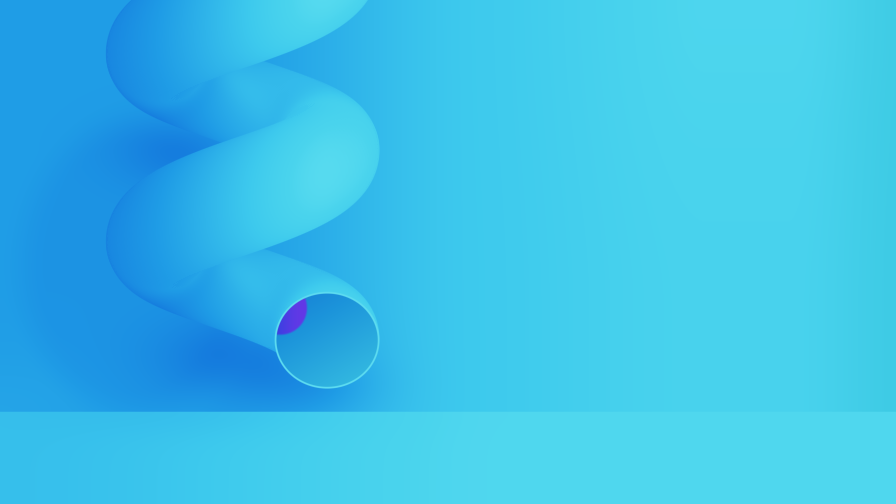
Reproduce this background procedurally as a Shadertoy shader.

```glsl
const float PI = 3.14159265;
const float FLOOR_Y = 0.183;
const float COIL_WIDTH = 0.169;
const float COIL_RISE = 0.0593;
const int STEPS = 80;

struct Hit { float edge; float depth; float angle; vec3 normal; };

// Shared colour ramp, from deep shade to highlight
vec3 ramp(float tone) {
    vec3 c = mix(vec3(0.07, 0.45, 0.86), vec3(0.12, 0.61, 0.90), clamp(tone / 0.35, 0.0, 1.0));
    c = mix(c, vec3(0.24, 0.79, 0.93), clamp((tone - 0.35) / 0.40, 0.0, 1.0));
    c = mix(c, vec3(0.29, 0.83, 0.93), clamp((tone - 0.75) / 0.13, 0.0, 1.0));
    return mix(c, vec3(0.42, 0.90, 0.95), clamp((tone - 0.88) / 0.12, 0.0, 1.0));
}

float glow(vec2 p, vec2 center, vec2 size) {
    vec2 d = (p - center) / size;
    return exp(-dot(d, d));
}

float ellipseDistance(vec2 p, vec2 radii) {
    float k = length(p / radii);
    return k * (k - 1.0) / max(length(p / (radii * radii)), 0.001);
}

float cover(float dist, float pixel) {
    return 1.0 - smoothstep(-0.5 * pixel, 0.5 * pixel, dist);
}

// Helix axis and its perspective radius
vec2 coilAxis(float a) {
    return vec2(0.4815 - COIL_WIDTH * cos(a), 0.5185 + COIL_RISE * a);
}

float coilRadius(float a) {
    return 0.102 + 0.0116 * sin(a);
}

// Nearest surface of one half turn, swept by spheres
Hit halfTurn(vec2 p, float start, float pixel) {
    Hit hit = Hit(10.0, -10.0, start, vec3(0.0, 0.0, 1.0));
    for (int i = 0; i <= STEPS; i++) {
        float a = start + PI * float(i) / float(STEPS);
        vec2 offset = p - coilAxis(a);
        float r = coilRadius(a);
        float edge = length(offset) - r;
        float depth = COIL_WIDTH * sin(a) + sqrt(max(r * r - dot(offset, offset), 0.0));
        hit.edge = min(hit.edge, edge);
        if (edge < pixel && depth > hit.depth) {
            hit.depth = depth;
            hit.angle = a;
        }
    }
    // One projection step removes sampling bands
    float a = hit.angle;
    vec3 tangent = vec3(COIL_WIDTH * sin(a), COIL_RISE, COIL_WIDTH * cos(a));
    vec3 offset = vec3(p - coilAxis(a), hit.depth - COIL_WIDTH * sin(a));
    hit.angle += clamp(dot(offset, tangent) / dot(tangent, tangent), -0.03, 0.03);
    vec2 n = (p - coilAxis(hit.angle)) / coilRadius(hit.angle);
    hit.normal = vec3(n, sqrt(max(1.0 - dot(n, n), 0.0)));
    return hit;
}

float coilTone(vec2 p, Hit hit) {
    float behind = smoothstep(0.15, -0.75, sin(hit.angle));
    float tone = mix(0.26, 0.85, smoothstep(0.21, 0.66, p.x));
    tone += 0.15 * (hit.normal.z - 0.5) + 0.05 * hit.normal.x;
    tone -= 0.19 * behind;
    float sheen = glow(vec2(p.x, hit.normal.y), vec2(0.47, 0.30), vec2(0.07, 0.45));
    return tone + 0.09 * behind * sheen;
}

// Wall with soft coil shadows
vec3 wall(vec2 p, float aspect) {
    float tone = mix(0.36, 0.74, smoothstep(0.42, 0.95, p.x));
    tone += 0.12 * smoothstep(0.85, 1.40, p.x) + 0.03 * smoothstep(0.4, 1.0, p.y) * smoothstep(0.8, 1.4, p.x);
    tone += 0.06 * glow(p, vec2(0.0, FLOOR_Y), vec2(0.25, 0.12));
    float shadowEdge = ellipseDistance(p - vec2(0.27, 0.47), vec2(0.24, 0.30));
    tone -= 0.08 * (1.0 - smoothstep(-0.06, 0.03, shadowEdge));
    tone -= 0.20 * glow(p, vec2(0.36, 0.70), vec2(0.13, 0.07));
    tone -= 0.27 * glow(p, vec2(0.50, 0.29), vec2(0.17, 0.08));
    tone -= 0.14 * glow(p, vec2(0.63, 0.23), vec2(0.13, 0.06));
    vec3 color = ramp(tone);
    return mix(color, vec3(0.22, 0.78, 0.88), 0.7 * smoothstep(0.88, 1.02, p.x / aspect));
}

vec3 ground(vec2 p) {
    float tone = mix(0.66, 0.90, smoothstep(0.0, 1.0, p.x));
    tone -= 0.07 * glow(p, vec2(0.42, FLOOR_Y), vec2(0.28, 0.05));
    return ramp(tone);
}

// Open mouth: rim, hollow and violet inner accent
vec3 mouth(vec3 color, vec2 p, float pixel) {
    vec2 q = p - vec2(0.649, 0.325);
    float dist = ellipseDistance(q, vec2(0.104, 0.096));
    vec3 hollow = ramp(0.45 + 1.2 * q.x - 1.9 * q.y) * vec3(0.90, 0.95, 0.95);
    vec3 violet = mix(vec3(0.22, 0.25, 0.88), vec3(0.38, 0.22, 0.90), smoothstep(-0.11, -0.05, q.x));
    hollow = mix(hollow, violet, cover(length(q - vec2(-0.093, 0.064)) - 0.053, 2.0 * pixel));
    color = mix(color, vec3(0.36, 0.86, 0.94), cover(dist, pixel));
    return mix(color, hollow, cover(dist + 0.0035, pixel));
}

void mainImage(out vec4 fragColor, in vec2 fragCoord) {
    vec2 p = fragCoord / iResolution.y;
    float pixel = 1.5 / iResolution.y;
    float aspect = iResolution.x / iResolution.y;
    vec3 color = mix(wall(p, aspect), ground(p), cover(p.y - FLOOR_Y, pixel));

    // Rear half turns first, then the front ones
    float nearest = -5.0;
    for (int i = 0; i < 4; i++) {
        float start = PI * (2.0 * float(i % 2) - (i < 2 ? 1.0 : 0.0));
        Hit hit = halfTurn(p, start, pixel);
        float visible = cover(hit.edge, pixel) * smoothstep(-0.008, 0.008, hit.depth - nearest);
        color = mix(color, ramp(coilTone(p, hit)), visible);
        nearest = max(nearest, hit.depth);
    }
    fragColor = vec4(mouth(color, p, pixel), 1.0);
}
```
